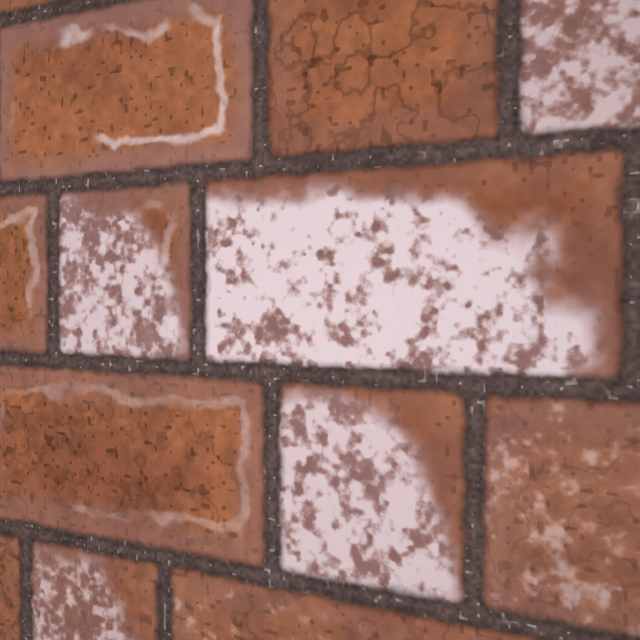
Give the GLSL for this texture, as a WebGL 2 fragment shader.

```glsl
#version 300 es
precision highp float;
uniform vec2 u_resolution;
out vec4 fragColor;

const vec3 MORTAR = vec3(0.34, 0.28, 0.27);
const vec3 CLAY = vec3(0.64, 0.40, 0.28);
const vec3 BURNT = vec3(0.49, 0.29, 0.22);
const vec3 MAUVE = vec3(0.60, 0.45, 0.44);
const vec3 SALT = vec3(0.89, 0.82, 0.84);

// Salt on each brick: x = filled patch, y = thin tide line; three bricks per course
const vec2 BLOOM[15] = vec2[15](
  vec2(0.0, 0.0), vec2(0.55, 0.0), vec2(0.15, 0.0),
  vec2(0.0, 0.4), vec2(0.8, 0.0), vec2(0.25, 0.0),
  vec2(0.0, 0.5), vec2(0.8, 0.6), vec2(1.0, 0.0),
  vec2(0.0, 0.8), vec2(0.0, 0.0), vec2(0.65, 0.0),
  vec2(0.0, 0.0), vec2(0.1, 0.0), vec2(0.2, 0.0));

float hash(vec2 p) {
  vec3 q = fract(vec3(p.xyx) * 0.1031);
  q += dot(q, q.yzx + 33.33);
  return fract((q.x + q.y) * q.z);
}

float noise(vec2 p) {
  vec2 i = floor(p), f = fract(p);
  f = f * f * (3.0 - 2.0 * f);
  return mix(mix(hash(i), hash(i + vec2(1, 0)), f.x),
             mix(hash(i + vec2(0, 1)), hash(i + vec2(1, 1)), f.x), f.y);
}

float fbm(vec2 p) {
  float sum = 0.0, amp = 0.5;
  for (int i = 0; i < 4; i++) {
    sum += amp * noise(p);
    p = mat2(1.6, 1.2, -1.2, 1.6) * p + 7.3;
    amp *= 0.5;
  }
  return sum / 0.9375;
}

float roundedBox(vec2 p, vec2 halfSize, float radius) {
  vec2 d = abs(p) - halfSize + radius;
  return length(max(d, 0.0)) + min(max(d.x, d.y), 0.0) - radius;
}

void main() {
  vec2 uv = gl_FragCoord.xy / u_resolution;

  // Wall plane, receding to the left
  float depth = 1.0 + 0.52 * uv.x;
  vec2 wall = vec2(uv.x / depth, 0.545 + (uv.y - 0.545) / depth);

  // Courses of alternating short and long bricks, staggered by half a period
  float course = (wall.y - 0.178) / 0.263;
  float row = floor(course);
  bool odd = mod(row, 2.0) > 0.5;
  float start = odd ? 0.06 + 0.02 * row : 0.348 - 0.006 * row;
  float shortLen = row > 1.5 ? 0.227 : 0.187;
  float along = wall.x - start;
  float period = floor(along / 0.574);
  along -= period * 0.574;
  bool isLong = along > shortLen;
  float len = isLong ? 0.574 - shortLen : shortLen;
  float middle = isLong ? shortLen + 0.5 * len : 0.5 * len;
  float piece = 2.0 * period + (isLong ? 1.0 : 0.0);

  // Brick outline with a slightly chipped edge
  vec2 local = vec2((along - middle) * 1.35, (fract(course) - 0.5) * 0.263);
  vec2 halfSize = vec2(len * 0.675, 0.1315) - 0.0112;
  vec2 grain = vec2(wall.x * 1.35, wall.y);
  float dist = roundedBox(local, halfSize, 0.011);
  dist += (fbm(grain * 45.0) - 0.5) * 0.009;
  float blur = 0.0025 + 0.7 / min(u_resolution.x, u_resolution.y);
  float brick = 1.0 - smoothstep(-blur, blur, dist);

  // Gritty mortar
  float grit = noise(grain * 230.0);
  vec3 mortar = MORTAR * (0.72 + 0.35 * grit + 0.35 * fbm(grain * 60.0));
  mortar += 0.28 * smoothstep(0.8, 1.0, noise(grain * 150.0 + 40.0));
  mortar *= 0.82 + 0.18 * smoothstep(0.0, 0.012, dist);

  // Fired clay: broad burns, fine grain and pits
  vec2 id = vec2(piece, row) + 20.0;
  vec2 q = grain + id * 3.7;
  float broad = fbm(q * 9.0);
  float fine = fbm(q * 65.0);
  vec2 bloom = BLOOM[clamp(int(row) + 1, 0, 4) * 3 + clamp(int(piece) + 1, 0, 2)];
  float bare = 1.0 - clamp(bloom.x + bloom.y, 0.0, 1.0);
  vec3 clay = mix(CLAY, BURNT, smoothstep(0.4, 0.75, broad) * 0.6);
  clay *= 0.9 + 0.14 * hash(id) + 0.3 * (fine - 0.5);
  float crease = 1.0 - smoothstep(0.0, 0.07, abs(fbm(q * 24.0) - 0.5));
  clay *= 1.0 - 0.2 * bare * crease;
  clay *= 1.0 - 0.25 * smoothstep(0.74, 0.9, noise(q * 120.0));

  // Filled salt patch, leaning to the left of its brick
  vec2 c = local / halfSize;
  vec2 lean = vec2(max(c.x + 0.35 * c.y + 0.25, -0.5), c.y + 0.15);
  vec2 s = abs(lean) / vec2(1.05, 1.1);
  float reach = pow(s.x * s.x * s.x + s.y * s.y * s.y, 1.0 / 3.0);
  reach += (fbm(q * 16.0) - 0.5) * 0.5;
  float patchArea = 1.0 - smoothstep(0.8, 1.02, reach);
  float film = 1.0 - smoothstep(0.9, 1.12, reach);
  float halo = smoothstep(0.95, 1.1, reach) * (1.0 - smoothstep(1.1, 1.35, reach));
  clay = mix(clay, BURNT, 0.55 * halo * bloom.x);
  float mottle = 0.5 * fine + 0.3 * fbm(q * 22.0 + 5.0) + 0.2 * noise(q * 140.0);
  float crust = patchArea * smoothstep(0.36, 0.58, mottle + 0.26 * (bloom.x - 0.8));

  // Tide line running inside the edge, broken along its length
  float tide = abs(dist + 0.038 + (fbm(q * 14.0) - 0.5) * 0.05);
  float broken = smoothstep(0.36, 0.6, fbm(q * 11.0 + 9.0) + 0.12 * c.x);
  float line = (1.0 - smoothstep(0.002, 0.011, tide)) * broken;
  float rim = smoothstep(-0.055, -0.015, dist + (broad - 0.5) * 0.06);

  vec3 color = mix(clay, MAUVE * (0.85 + 0.3 * fine), 0.9 * film * min(bloom.x * 1.3, 1.0));
  color = mix(color, MAUVE, rim * (0.25 + 0.5 * bloom.y));
  color = mix(color, SALT, 0.95 * crust * sqrt(bloom.x));
  color = mix(color, SALT, line * bloom.y * (0.6 + 0.5 * fine));

  // Worn, shaded arris
  color *= 1.0 - 0.22 * smoothstep(-0.009, 0.0, dist);
  color = mix(mortar, color, brick);
  color *= 1.03 - 0.22 * dot(uv - 0.5, uv - 0.5);
  fragColor = vec4(clamp(color, 0.0, 1.0), 1.0);
}
```
